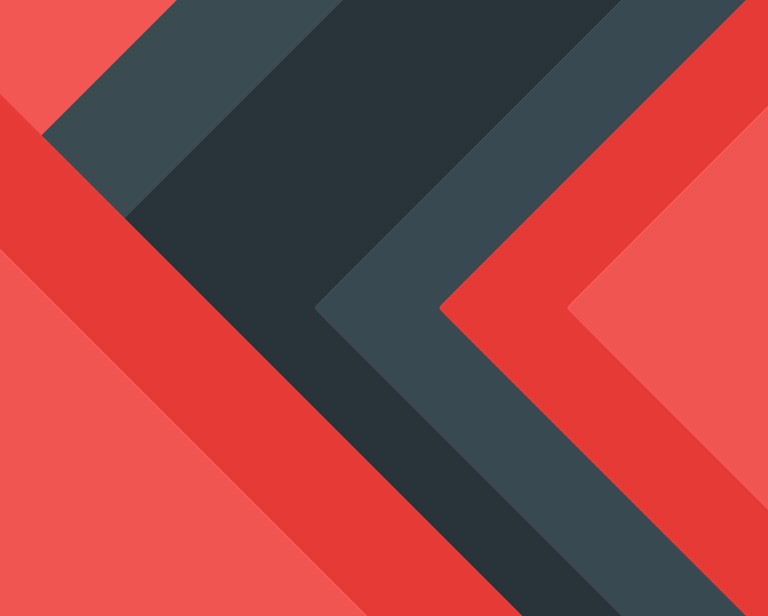
Reproduce this background procedurally as a WebGL 1 fragment shader.

```glsl
precision highp float;
// Flat layered background: diagonal bands at lower left, nested chevrons at right.

uniform vec2 u_resolution;

const vec3 RED   = vec3(0.902, 0.228, 0.212);
const vec3 CORAL = vec3(0.943, 0.332, 0.318);
const vec3 DARK  = vec3(0.160, 0.203, 0.229);
const vec3 SLATE = vec3(0.224, 0.285, 0.317);
const float RIM_WIDTH = 0.0016;

// Signed distance to a 45 degree half plane; positive on the side of dir.
float halfPlane(vec2 p, vec2 dir, float offset) {
    return (dot(p, dir) - offset) * 0.70711;
}

// Signed distance to a wedge opening to the right, with a softly blunted tip.
float wedge(vec2 p, float tipX) {
    float y = p.y - 0.5;
    return (p.x - tipX - sqrt(y * y + 0.000006)) * 0.70711;
}

// Paints one sheet with a thin light rim just inside its edge.
vec3 sheet(vec3 below, vec3 fill, float d, float pixel, float rim) {
    float cover = smoothstep(-0.6 * pixel, 0.6 * pixel, d);
    float edge = 1.0 - smoothstep(0.0, RIM_WIDTH + 0.5 * pixel, abs(d));
    return mix(below, fill + rim * edge, cover);
}

void main() {
    float pixel = 1.0 / u_resolution.y;
    vec2 p = gl_FragCoord.xy * pixel;
    vec2 rising = vec2(1.0, -1.0);
    vec2 falling = vec2(-1.0, -1.0);

    // Corner, slate stripe and dark field
    vec3 color = CORAL + 0.008;
    vec3 stripe = SLATE + vec3(0.002, 0.009, 0.006);
    color = sheet(color, stripe, halfPlane(p, rising, -0.713), pixel, 0.0);
    color = sheet(color, DARK, halfPlane(p, rising, -0.443), pixel, 0.0);

    // Nested chevrons; upper edges catch more light
    float light = mix(0.2, 1.0, smoothstep(0.495, 0.505, p.y));
    color = sheet(color, SLATE, wedge(p, 0.509), pixel, 0.05 * light);
    color = sheet(color, RED, wedge(p, 0.711), pixel, 0.04 * light);
    color = sheet(color, CORAL, wedge(p, 0.919), pixel, 0.07 * light);

    // Diagonal bands across the lower left
    color = sheet(color, RED, halfPlane(p, falling, -0.848), pixel, 0.02);
    color = sheet(color, CORAL, halfPlane(p, falling, -0.596), pixel, 0.08);

    gl_FragColor = vec4(color, 1.0);
}
```
